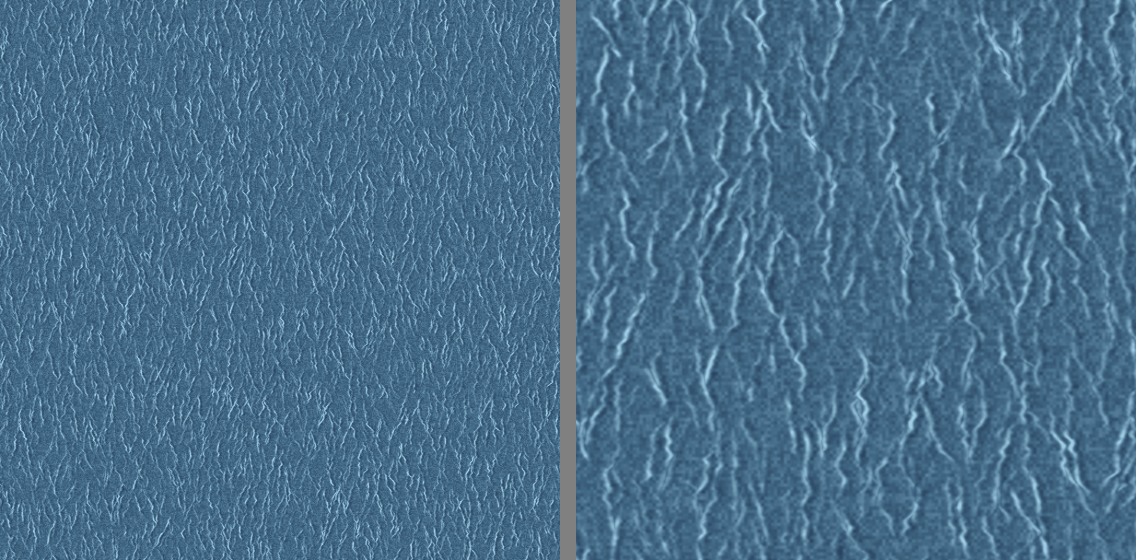
Left: the whole. Right: its middle third, enlarged.
Write a Shadertoy shader that draws this texture.

```glsl
// Blue fibrous leather-like sheet: short, crooked, leaning raised fibres
// scattered over jittered cells, each with a lit ridge and a shaded right flank,
// laid over a fine-grained blue ground.

const vec3 BASE_BLUE   = vec3(0.253, 0.408, 0.520);
const vec3 SHADOW_BLUE = vec3(0.07, 0.12, 0.23);
const vec3 LIGHT_BLUE  = vec3(0.56, 0.73, 0.83);

const int   LAYERS       = 2;
const vec2  CELL         = vec2(0.0172, 0.044);  // one fibre per cell and layer
const vec2  HALF_LENGTH  = vec2(0.013, 0.036);   // shortest, longest
const float JITTER       = 0.8;
const float MAX_SLOPE    = 0.46;
const float RIDGE_WIDTH  = 0.00165;
const float SHADE_WIDTH  = 0.0023;
const float SHADE_OFFSET = 0.0034;
const float SHADE_DEPTH  = 0.30;
const float RIDGE_GAIN   = 1.15;
const float WIGGLE       = 0.0052;
const float WIGGLE_FREQ  = 95.0;
const float GRAIN_FREQ   = 512.0;
const float FINE_GRAIN   = 0.44;
const float COARSE_GRAIN = 0.20;

float hash(vec2 p) {
    vec3 q = fract(vec3(p.xyx) * 0.1031);
    q += dot(q, q.yzx + 33.33);
    return fract((q.x + q.y) * q.z);
}

float valueNoise(vec2 p) {
    vec2 i = floor(p), f = fract(p);
    f = f * f * (3.0 - 2.0 * f);
    float low  = mix(hash(i), hash(i + vec2(1, 0)), f.x);
    float high = mix(hash(i + vec2(0, 1)), hash(i + vec2(1, 1)), f.x);
    return mix(low, high, f.y);
}

float bell(float d, float width) {
    return exp(-d * d / (width * width));
}

// Returns (ridge light, flank shade) of the fibre that belongs to a cell.
vec2 fibre(vec2 p, vec2 cell, float seed) {
    vec2 key = cell + seed * vec2(137.0, 271.0) + 200.0;
    vec2 jitter = JITTER * (vec2(hash(key), hash(key + 11.3)) - 0.5);
    vec2 centre = (cell + 0.5 + jitter) * CELL;
    float halfLength = mix(HALF_LENGTH.x, HALF_LENGTH.y, hash(key + 23.7));
    float slope = MAX_SLOPE * (2.0 * hash(key + 41.1) - 1.0);
    float strength = mix(0.25, 1.0, hash(key + 73.3));

    vec2 d = p - centre;
    float along = abs(d.y) / halfLength;
    if (along > 1.0) return vec2(0.0);

    // Crooked spine, with the finer kinks at half the size
    float id = floor(hash(key + 91.7) * 300.0);
    float bend = valueNoise(vec2(d.y * WIGGLE_FREQ, id)) - 0.5;
    float kink = valueNoise(vec2(d.y * WIGGLE_FREQ * 2.6, id + 17.0)) - 0.5;
    float side = d.x - slope * d.y - WIGGLE * (bend + 0.5 * kink);
    side *= inversesqrt(1.0 + slope * slope);

    // Ends taper and the ridge breaks up along its length
    float taper = 1.0 - smoothstep(0.45, 1.0, along);
    float broken = mix(0.25, 1.25, valueNoise(vec2(d.y * 190.0, id + 43.0)));
    return vec2(bell(side, RIDGE_WIDTH) * broken,
                bell(side - SHADE_OFFSET, SHADE_WIDTH)) * taper * strength;
}

vec2 fibres(vec2 p) {
    vec2 relief = vec2(0.0);
    for (int layer = 0; layer < LAYERS; layer++) {
        float seed = float(layer) + 1.0;
        vec2 q = p + seed * CELL * 0.5;
        vec2 home = floor(q / CELL);
        for (int y = -1; y <= 1; y++)
            for (int x = -2; x <= 2; x++)
                relief = max(relief, fibre(q, home + vec2(x, y), seed));
    }
    return relief;
}

void mainImage(out vec4 fragColor, in vec2 fragCoord) {
    vec2 uv = fragCoord / iResolution.y;

    // Raised fibres
    vec2 relief = fibres(uv);
    float tone = RIDGE_GAIN * relief.x;
    tone -= SHADE_DEPTH * relief.y * (1.0 - min(relief.x, 1.0));

    // Ground grain
    tone += FINE_GRAIN * (valueNoise(uv * GRAIN_FREQ - 0.5) - 0.5);
    tone += COARSE_GRAIN * (valueNoise(uv * GRAIN_FREQ * 0.45 + 70.0) - 0.5);

    vec3 colour = mix(BASE_BLUE, LIGHT_BLUE, clamp(tone, 0.0, 1.2));
    colour = mix(colour, SHADOW_BLUE, clamp(-tone, 0.0, 1.0));
    fragColor = vec4(colour, 1.0);
}
```
